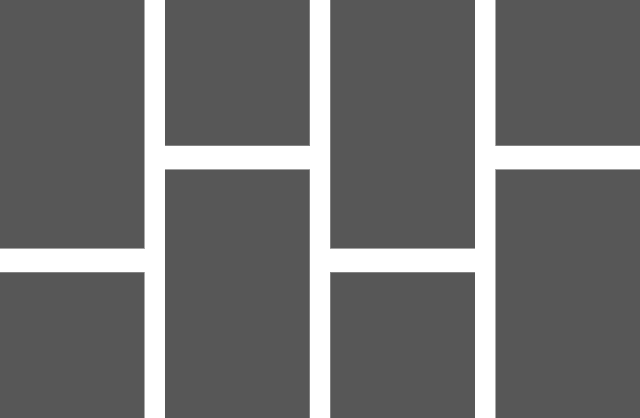
This pattern is drawn by a WebGL 2 fragment shader. Its source:

```glsl
#version 300 es
precision highp float;

uniform vec2 u_resolution;
out vec4 outColor;

// Lengths are fractions of the canvas width (x) or height (y)
#define COLUMN_PITCH 0.2582
#define COLUMN_GAP 0.0320
#define ROW_PITCH 1.0
#define ROW_GAP 0.0567
#define ROW_SEAM_EVEN 0.377
#define ROW_SEAM_ODD 0.623
#define TILE_COLOR vec3(0.34)
#define GAP_COLOR vec3(1.0)

// Signed distance to the nearest band of a repeating set of bands
float bandDistance(float position, float pitch, float width) {
    float cell = position / pitch;
    return abs(cell - floor(cell + 0.5)) * pitch - 0.5 * width;
}

// Smooth coverage across one pixel
float coverage(float dist, float pixel) {
    return clamp(0.5 - dist / pixel, 0.0, 1.0);
}

void main() {
    vec2 uv = gl_FragCoord.xy / u_resolution;
    vec2 pixel = 1.0 / u_resolution;

    // Vertical gaps, centred on the canvas
    float x = uv.x - 0.5;
    float columnGap = coverage(bandDistance(x, COLUMN_PITCH, COLUMN_GAP), pixel.x);

    // Horizontal gaps, staggered in alternate columns
    float parity = mod(floor(x / COLUMN_PITCH), 2.0);
    float seam = mix(ROW_SEAM_EVEN, ROW_SEAM_ODD, parity);
    float rowGap = coverage(bandDistance(uv.y - seam, ROW_PITCH, ROW_GAP), pixel.y);

    outColor = vec4(mix(TILE_COLOR, GAP_COLOR, max(columnGap, rowGap)), 1.0);
}
```
